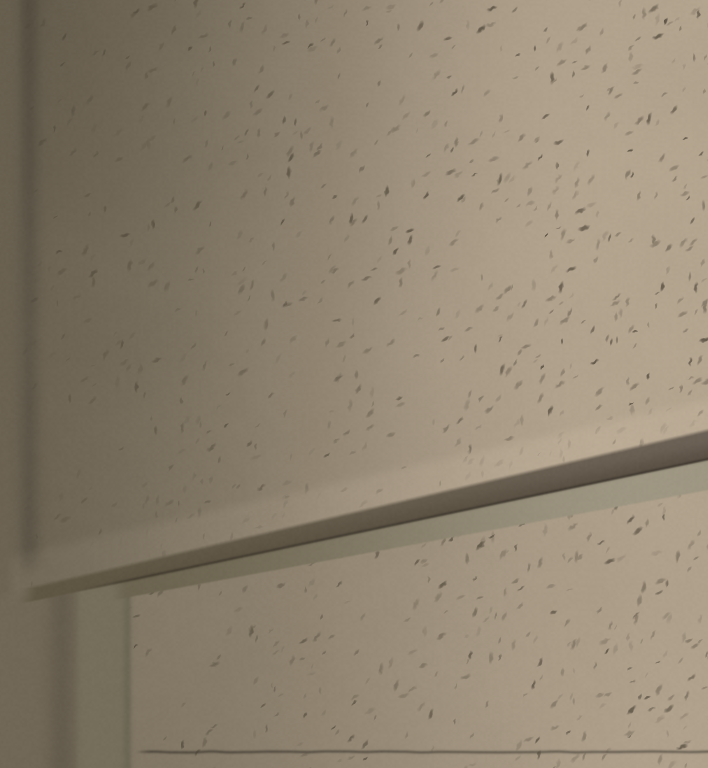
Write a Shadertoy shader that draws this texture.

```glsl
// A speckled beige panel above a slanted ledge, its shadow and a second panel.
// Soft light ramps shade the planes; line distances place the ledge and trim;
// jittered grid cells scatter the tilted flecks, with value noise for clumping.

const vec3 SHADE = vec3(0.36, 0.33, 0.27);
const vec3 LIGHT = vec3(0.715, 0.655, 0.57);
const vec3 SHADOW_LEFT = vec3(0.37, 0.335, 0.26);
const vec3 SHADOW_RIGHT = vec3(0.35, 0.31, 0.265);
const vec3 TRIM_LEFT = vec3(0.42, 0.39, 0.31);
const vec3 TRIM_RIGHT = vec3(0.62, 0.59, 0.51);
const vec3 FLECK = vec3(0.27, 0.24, 0.19);

// Slanted lines as (height at x = 0, slope)
const vec2 RIM_TOP = vec2(0.272, 0.2245);
const vec2 SHADOW_TOP = vec2(0.2255, 0.2326);
const vec2 SHADOW_BOTTOM = vec2(0.2084, 0.209);
const vec2 TRIM_BOTTOM = vec2(0.1914, 0.185);

const float CORNER_X = 0.038;   // groove beside the left wall
const float PANEL_X = 0.170;    // left end of the lower panel
const float SEAM_Y = 0.021;     // seam near the bottom
const float FLECK_TILT = 0.95;

float hash(vec2 p) {
    return fract(sin(dot(p, vec2(127.1, 311.7))) * 43758.5453);
}

float noise(vec2 p) {
    vec2 i = floor(p), f = fract(p);
    f = f * f * (3.0 - 2.0 * f);
    return mix(mix(hash(i), hash(i + vec2(1, 0)), f.x),
               mix(hash(i + vec2(0, 1)), hash(i + vec2(1, 1)), f.x), f.y);
}

// Signed height above a slanted line
float above(vec2 p, vec2 line) {
    return (p.y - line.x - line.y * p.x) * inversesqrt(1.0 + line.y * line.y);
}

float edge(float d, float softness) {
    return smoothstep(-softness, softness, d);
}

float band(float d, float width) {
    return exp(-d * d / (width * width));
}

// Tilted flecks: one random ellipse per cell, neighbours included
float flecks(vec2 p, float cell, float density, float seed) {
    vec2 home = floor(p / cell);
    float cover = 0.0;
    for (int j = -1; j <= 1; j++) {
        for (int i = -1; i <= 1; i++) {
            vec2 id = home + vec2(i, j);
            vec2 key = id + seed;
            vec2 centre = (id + vec2(hash(key), hash(key + 17.3))) * cell;
            float clump = 0.45 + 1.1 * noise(centre * 11.0 + seed);
            float present = step(hash(key + 41.7), density * clump);
            float a = FLECK_TILT + (hash(key + 73.1) - 0.5) * 1.3;
            vec2 d = p - centre;
            d = vec2(d.x * cos(a) + d.y * sin(a), d.y * cos(a) - d.x * sin(a));
            d.y += (noise(p * 260.0) - 0.5) * 0.0025;
            float size = mix(0.55, 1.2, hash(key + 9.4));
            float r = length(d / (vec2(0.0065, 0.0024) * size));
            float ink = mix(0.25, 0.85, hash(key + 58.2));
            cover = max(cover, present * ink * (1.0 - smoothstep(0.35, 1.35, r)));
        }
    }
    return cover;
}

vec3 shade(float level) {
    return mix(SHADE, LIGHT, level);
}

void mainImage(out vec4 fragColor, in vec2 fragCoord) {
    vec2 p = fragCoord / iResolution.y;
    float aa = max(0.0013, 0.8 / iResolution.y);
    float across = clamp(p.x / 0.922, 0.0, 1.0);
    float mottle = noise(p * 9.0) - 0.5 + 0.4 * (noise(p * 45.0) - 0.5);

    // Upper panel, lit from the right and dimmer toward the top left
    float level = 0.16 + 0.80 * smoothstep(-0.04, 0.88, across)
                - 0.09 * smoothstep(0.55, 1.0, p.y) * (1.0 - across);
    vec3 upper = shade(level + 0.035 * mottle);

    // Left wall and corner groove
    float wall = 1.0 - edge(p.x - 0.026, 0.005);
    upper = mix(upper, shade(0.20 - 0.08 * p.y), wall);
    upper *= 1.0 - 0.13 * band(p.x - CORNER_X, 0.014) * edge(p.y - 0.26, 0.015);

    // Bright rim of the ledge
    float rim = edge(above(p, RIM_TOP), 0.010);
    upper += vec3(0.032, 0.030, 0.029) * (1.0 - rim) * edge(p.x - 0.015, 0.01);

    // Lower panel, with its side trim and wall at the left
    vec3 lower = shade(0.40 + 0.53 * smoothstep(0.1, 1.0, across) + 0.035 * mottle);
    vec3 side = mix(shade(0.23), shade(0.32) * vec3(0.97, 1.0, 0.98),
                    edge(p.x - 0.100, 0.006));
    side *= 1.0 - 0.11 * band(p.x - 0.080, 0.018);
    lower = mix(side, lower, edge(p.x - PANEL_X, 0.004));
    lower *= 1.0 - 0.08 * band(p.x - PANEL_X + 0.004, 0.006);

    // Seam along the foot of the lower panel
    float seamWave = 0.0015 * (noise(vec2(p.x * 40.0, 3.0)) - 0.5);
    float seam = band(p.y - SEAM_Y - seamWave, 0.0022) * edge(p.x - 0.185, 0.012);
    lower *= 1.0 - 0.32 * seam;

    // Flecks thin out toward the dim left side and over the rim
    float density = mix(0.20, 0.46, across);
    float spots = max(flecks(p, 0.029, density, 3.0),
                      0.55 * flecks(p, 0.018, density * 0.65, 29.0));
    float onUpper = edge(p.x - 0.03, 0.01) * mix(0.35, 1.0, rim);
    upper = mix(upper, FLECK, spots * onUpper * mix(0.55, 0.9, across));
    lower = mix(lower, FLECK, spots * edge(p.x - PANEL_X, 0.005) * 0.75);

    // Trim strip and ledge shadow, layered from bottom to top
    float ledge = edge(p.x - 0.035, 0.015);
    float trimMask = edge(above(p, TRIM_BOTTOM), aa * 1.5) * edge(p.x - 0.155, 0.015);
    vec3 trim = mix(TRIM_LEFT, TRIM_RIGHT, smoothstep(0.15, 0.95, across));
    vec3 col = mix(lower, trim, trimMask);
    float shadowLow = above(p, SHADOW_BOTTOM);
    float shadowHigh = above(p, SHADOW_TOP);
    vec3 shadow = mix(SHADOW_LEFT, SHADOW_RIGHT, across);
    shadow += 0.07 * smoothstep(0.0, 0.03, shadowLow) * across;
    col = mix(col, shadow, edge(shadowLow, aa * 1.5) * ledge);
    col *= 1.0 - 0.25 * band(shadowLow - 0.001, 0.0022) * edge(p.x - 0.14, 0.05);
    float upperMask = max(edge(shadowHigh, 0.0035),
                          (1.0 - ledge) * edge(p.y - 0.225, 0.012));
    col = mix(col, upper, upperMask);

    // Fine grain
    col += 0.012 * (noise(p * 330.0) - 0.5);
    fragColor = vec4(clamp(col, 0.0, 1.0), 1.0);
}
```
